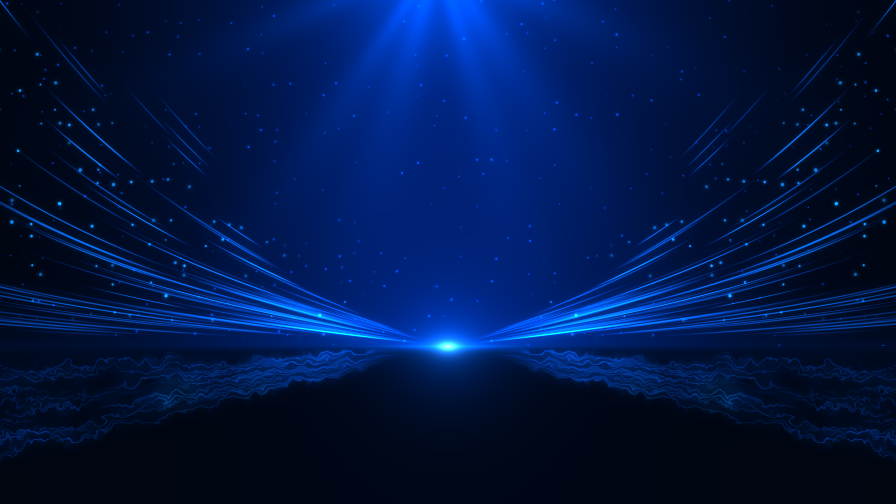
Give the GLSL for this background, as a WebGL 1 fragment shader.

```glsl
precision highp float;
// Dark blue stage: light beams fall from above onto a glowing horizon,
// mirrored fans of curved streaks and sparks rise from a central flare,
// and ragged noise-bent filaments spread over the dark ground below.
uniform vec2 u_resolution;

const float HORIZON = 0.3125;            // heights are fractions of the canvas
const vec2 BEAM_SOURCE = vec2(-0.02, 1.09);
const vec2 CURVE = vec2(0.30, 0.20);     // linear and cubic rise of the streaks
const int BEAMS = 6;
const int STREAKS = 72;
const int STRANDS = 22;
const vec3 NIGHT = vec3(0.0, 0.022, 0.075);
const vec3 SKY_BLUE = vec3(0.0, 0.088, 0.33);
const vec3 BEAM_BLUE = vec3(0.0, 0.28, 0.78);
const vec3 STREAK_BLUE = vec3(0.0, 0.26, 0.85);
const vec3 STREAK_CYAN = vec3(0.05, 0.58, 1.0);
const vec3 GROUND_BLUE = vec3(0.01, 0.18, 0.48);

float hash(vec2 p) {
    return fract(sin(dot(p, vec2(127.1, 311.7))) * 43758.5453);
}

float noise(vec2 p) {
    vec2 i = floor(p);
    vec2 f = fract(p);
    f = f * f * (3.0 - 2.0 * f);
    return mix(mix(hash(i), hash(i + vec2(1.0, 0.0)), f.x),
               mix(hash(i + vec2(0.0, 1.0)), hash(i + vec2(1.0, 1.0)), f.x), f.y);
}

// One randomly placed round spark per occupied grid cell
float sparks(vec2 p, float cell, float density, float radius, float px) {
    vec2 id = floor(p / cell);
    vec2 centre = 0.2 + 0.6 * vec2(hash(id + 3.1), hash(id + 7.7));
    float d = length(fract(p / cell) - centre) * cell;
    float r = radius * (0.4 + 0.6 * hash(id + 5.3));
    float disc = 1.0 - smoothstep(r - px, r + px, d);
    float halo = 0.25 * exp(-d * d / (r * r * 4.0));
    return (disc + halo) * step(hash(id + 1.9), density) * (0.3 + 0.7 * hash(id + 9.4));
}

vec3 beams(vec2 p) {
    vec2 v = p - BEAM_SOURCE;
    float angle = atan(v.x, -v.y);
    float r = length(v);
    float light = 0.28 * exp(-r * 3.6);
    for (int i = 0; i < BEAMS; i++) {
        float n = float(i);
        float centre = mix(-1.15, 1.0, n / 5.0) + 0.15 * mod(n, 2.0);
        float width = 0.09 + 0.08 * hash(vec2(n, 2.0));
        float off = (angle - centre) / width;
        light += exp(-off * off) * exp(-r * 3.7) * (0.52 - 0.14 * abs(centre));
    }
    float core = exp(-dot(v, v) * 34.0);
    return BEAM_BLUE * (light + 0.6 * core);
}

// Each streak is a tapered piece of the curve h = k * (a x + b x^3)
vec3 streaks(float x, float h, float px) {
    vec3 sum = vec3(0.0);
    float rise = CURVE.x * x + CURVE.y * x * x * x;
    float slope = CURVE.x + 3.0 * CURVE.y * x * x;
    for (int i = 0; i < STREAKS; i++) {
        float n = float(i);
        float u = (n + hash(vec2(n, 4.0))) / float(STREAKS);
        float near = hash(vec2(n, 8.0));
        float k = 0.08 + 1.2 * u + 1.2 * pow(u, 9.0);
        float low = 1.0 - smoothstep(0.12, 0.4, k);
        float first = 0.04 + 0.55 * near * near + 0.35 * low + 0.32 * smoothstep(0.9, 1.7, k);
        float span = mix(0.2, 0.6, hash(vec2(n, 15.0))) / (0.75 + 0.5 * k * k);
        float t = (x - first) / span;
        float ends = smoothstep(0.0, 0.35, t) * (1.0 - smoothstep(0.5, 1.0, t));
        float d = abs(h - k * rise) / sqrt(1.0 + k * k * slope * slope);
        float w = mix(0.0004, 0.0014, hash(vec2(n, 23.0))) * (0.4 + 0.6 * ends);
        float line = 1.0 - smoothstep(max(w - px, 0.0), w + px, d);
        float glow = 0.09 * exp(-d * 130.0);
        float power = (0.3 + 0.7 * hash(vec2(n, 31.0))) * (1.0 - 0.4 * low);
        sum += mix(STREAK_BLUE, STREAK_CYAN, power * ends * 0.7) * (line + glow) * ends * power;
    }
    return sum * 0.9;
}

// Ragged filaments in soft mist that fan outward and downward from the flare
vec3 ground(float x, float depth, float px) {
    vec2 q = vec2(x, depth);
    float bend = (noise(q * 24.0) - 0.5) * 0.016 + (noise(q * 65.0) - 0.5) * 0.017
               + (noise(q * 150.0) - 0.5) * 0.009;
    float light = 0.0;
    for (int i = 0; i < STRANDS; i++) {
        float n = float(i);
        float s = (n + hash(vec2(n, 41.0))) / float(STRANDS);
        float wave = (noise(vec2(x * 45.0, n * 7.3)) - 0.5) * 0.010;
        float d = abs(depth - (0.03 + 0.215 * s) * x - 0.002 - (bend + wave) * (0.35 + x));
        float patchy = smoothstep(0.3, 0.8, noise(vec2(x * 7.0 + n * 3.7, n * 5.1)));
        float line = 1.0 - smoothstep(0.0, 0.0014 + px, d);
        light += (0.5 * line + 0.17 * exp(-d * 130.0)) * patchy;
    }
    float fade = smoothstep(0.08, 0.25, x) * smoothstep(0.0, 0.012, depth);
    float ratio = depth / (x + 0.01);
    float mist = 0.2 * smoothstep(0.02, 0.08, ratio) * (1.0 - smoothstep(0.16, 0.28, ratio));
    vec3 tint = mix(GROUND_BLUE, STREAK_CYAN, 0.3 * smoothstep(0.6, 0.9, noise(q * 11.0)));
    return tint * (light + mist * noise(q * 30.0)) * fade * (1.0 - 0.35 * x);
}

void main() {
    float px = 0.75 / u_resolution.y;
    vec2 p = vec2(gl_FragCoord.x - 0.5 * u_resolution.x, gl_FragCoord.y) / u_resolution.y;
    float x = abs(p.x);
    float h = p.y - HORIZON;
    float above = smoothstep(-0.015, 0.012, h);

    // Sky, beams and horizon haze
    float column = exp(-x * x / 0.23);
    vec3 col = NIGHT * mix(0.85, 1.0 - 0.35 * x, above);
    col += SKY_BLUE * column * mix(0.05, 1.0, above) + beams(p) * above;
    col += vec3(0.0, 0.06, 0.19) * exp(-abs(h) * 32.0) * (0.5 + 0.5 * column);

    // Streak fans, sparks and ground
    if (h > 0.0) {
        float k = h / (CURVE.x * x + CURVE.y * x * x * x + 0.001);
        float fan = smoothstep(0.1, 0.4, k) * (1.0 - smoothstep(1.3, 2.1, k));
        col += streaks(x, h, px);
        col += STREAK_CYAN * fan * sparks(vec2(x, h), 0.038, 0.4, 0.0036, px);
        col += STREAK_BLUE * 0.7 * sparks(p + 2.0, 0.031, 0.24, 0.0022, px);
    } else {
        col += ground(x, -h, px);
    }

    // Central flare: wide glow, flat streak and white core
    float r = length(vec2(x, h));
    col += vec3(0.0, 0.17, 0.48) * exp(-r * 13.0);
    col += vec3(0.0, 0.40, 0.85) * exp(-x * 11.0 - abs(h) * 150.0);
    col += vec3(0.12, 0.55, 0.75) * exp(-length(vec2(x * 0.6, h)) * 75.0);
    col += vec3(0.9) * exp(-length(vec2(x * 0.45, h)) * 200.0);
    gl_FragColor = vec4(min(col, 1.0), 1.0);
}
```
